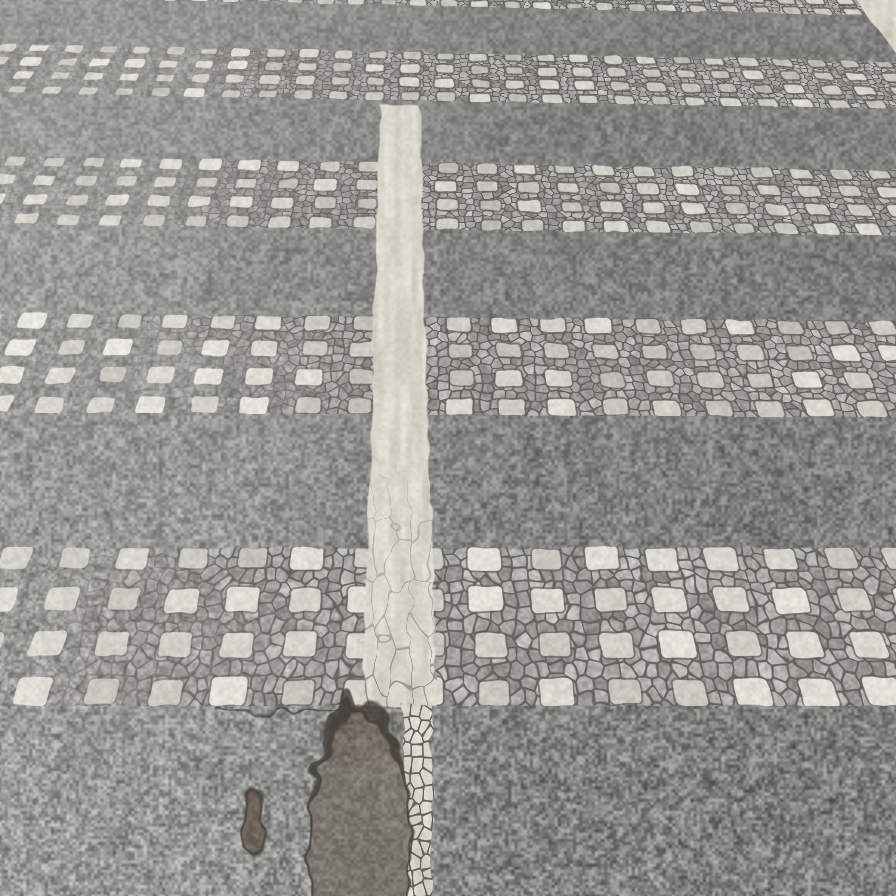
A WebGL 1 fragment shader for this texture:

```glsl
precision highp float;
uniform vec2 u_resolution;

// Perspective, with y measured downward from the top edge
const float HORIZON = 0.711;
const float VANISH_X = 0.482;
const float COLUMN_SCALE = 0.0493;
const float NEAR_DEPTH = 0.667;
const float BAND_PERIOD = 0.1866;
const float BAND_TILT = 0.022;
// Paved bands
const float ROW_PITCH = 0.135;
const float ROWS_PER_BAND = 3.55;
const vec2 BLOCK_HALF = vec2(0.255, 0.27);
const vec2 RUBBLE_DENSITY = vec2(4.6, 3.3);
// Centre stripe
const float STRIPE_X = 0.446;
const float STRIPE_TOP = 0.117;
const float STRIPE_END = 0.788;
// Colours
const vec3 ASPHALT_PALE = vec3(0.60, 0.60, 0.595);
const vec3 ASPHALT_DARK = vec3(0.50, 0.50, 0.495);
const vec3 STONE = vec3(0.67, 0.66, 0.645);
const vec3 JOINT = vec3(0.38, 0.37, 0.36);
const vec3 BLOCK = vec3(0.85, 0.84, 0.81);
const vec3 PAINT = vec3(0.85, 0.835, 0.795);
const vec3 HOLE = vec3(0.47, 0.45, 0.42);
const vec3 SOIL = vec3(0.43, 0.39, 0.35);
const vec3 RIM = vec3(0.25, 0.23, 0.21);

float hash(vec2 p) {
  vec3 q = fract(vec3(p.xyx) * 0.1031);
  q += dot(q, q.yzx + 33.33);
  return fract((q.x + q.y) * q.z);
}

float noise(vec2 p) {
  vec2 i = floor(p), f = fract(p);
  f = f * f * (3.0 - 2.0 * f);
  return mix(mix(hash(i), hash(i + vec2(1, 0)), f.x),
             mix(hash(i + vec2(0, 1)), hash(i + 1.0), f.x), f.y);
}

// x: gap between the two nearest cell centres, y: random value of the cell
vec2 cells(vec2 p) {
  vec2 i = floor(p);
  float first = 9.0, second = 9.0, id = 0.0;
  for (int y = -1; y <= 1; y++) {
    for (int x = -1; x <= 1; x++) {
      vec2 c = i + vec2(x, y);
      vec2 site = c + 0.15 + 0.7 * vec2(hash(c), hash(c + 57.3));
      float d = distance(p, site);
      if (d < first) { second = first; first = d; id = hash(c + 19.7); }
      else second = min(second, d);
    }
  }
  return vec2(second - first, id);
}

float fill(float d, float aa) { return 1.0 - smoothstep(-aa, aa, d); }

float ellipse(vec2 p, vec2 r) { return (length(p / r) - 1.0) * r.x; }

void main() {
  vec2 p = gl_FragCoord.xy / u_resolution;
  p.y = 1.0 - p.y;
  float aa = 0.8 / min(u_resolution.x, u_resolution.y);
  float rough = noise(p * 70.0) - 0.5;
  float patches = noise(p * 7.0) - 0.5;
  float grain = noise(p * 290.0) * 0.6 + noise(p * 150.0 + 31.0) * 0.4 - 0.5;

  // Asphalt, paler to the left
  vec3 color = mix(ASPHALT_PALE, ASPHALT_DARK, smoothstep(0.1, 0.75, p.x + patches * 0.3));
  color += grain * mix(0.22, 0.46, p.y) + patches * 0.03;

  // Ground coordinates
  float tilt = BAND_TILT * p.x * clamp(1.0 - p.y / 0.62, 0.0, 1.0);
  float depth = p.y - tilt + HORIZON;
  float along = (1.0 / depth - NEAR_DEPTH) / BAND_PERIOD;
  float band = floor(along);
  float row = fract(along) / ROW_PITCH;
  float phase = 0.92 - 0.45 * band + 0.09 * band * band;
  float column = (p.x - VANISH_X) / (COLUMN_SCALE * depth) - phase;
  vec2 unit = vec2(COLUMN_SCALE * depth, ROW_PITCH * BAND_PERIOD * depth * depth);

  // Cracked stones between the blocks, denser to the right
  vec2 ground = vec2(column, row + band * 11.0);
  vec2 rubble = cells(ground * RUBBLE_DENSITY + rough * 0.35);
  float edge = 0.15 + 0.13 * min(band, 2.0);
  float wear = smoothstep(-0.2, 0.2, p.x - edge + patches * 0.3);
  float bandEdge = (abs(row - ROWS_PER_BAND * 0.5) - ROWS_PER_BAND * 0.5) * unit.y;
  float inBand = fill(bandEdge + rough * 0.004, aa * 1.5);
  vec3 stones = STONE + (rubble.y - 0.5) * 0.22 + grain * 0.2;
  stones = mix(JOINT, stones, smoothstep(0.03, 0.24, rubble.x));
  color = mix(color, stones, inBand * (0.15 + 0.75 * wear));

  // Pale blocks, each with its own size, shift and tone
  vec2 id = vec2(floor(column + 0.5), floor(row + 0.22));
  float vary = hash(id + band * 23.0 + 80.0);
  vec2 local = vec2(column - id.x, row - id.y - 0.28);
  local += (vec2(vary, hash(id + band * 41.0 + 140.0)) - 0.5) * vec2(0.08, 0.06);
  vec2 corner = (abs(local) - BLOCK_HALF * (0.9 + 0.18 * vary)) * unit;
  float round = 0.07 * unit.x;
  float block = length(max(corner + round, 0.0)) + min(max(corner.x, corner.y) + round, 0.0) - round;
  block += rough * 0.0025;
  color = mix(color, JOINT, inBand * wear * 0.7 * fill(abs(block - 0.001) - 0.0012, aa));
  vec3 face = BLOCK + (vary - 0.5) * 0.13 - 0.06 * wear * (1.0 - p.y) + grain * 0.12;
  color = mix(color, face, inBand * fill(block, aa));

  // Centre stripe, cracked toward its near end, and a broken remnant
  float halfWidth = 0.018 + 0.03 * p.y;
  float stripe = max(abs(p.x - STRIPE_X) - halfWidth, abs(p.y - 0.5 * (STRIPE_TOP + STRIPE_END)) - 0.5 * (STRIPE_END - STRIPE_TOP));
  vec2 split = cells(p * vec2(48.0, 17.0) + rough * 0.5);
  vec3 paint = PAINT + (noise(p * vec2(160.0, 22.0)) - 0.5) * 0.09 + grain * 0.08;
  float cracked = smoothstep(0.48, 0.76, p.y + patches * 0.1);
  vec3 oldPaint = mix(paint, JOINT, 0.55 * cracked * fill(split.x - 0.045, 0.035));
  color = mix(color, oldPaint, fill(stripe + rough * 0.005, aa * 1.5));
  vec2 chips = cells(p * vec2(85.0, 65.0));
  float remnant = max(abs(p.x - 0.466) - 0.016, STRIPE_END - p.y) + rough * 0.008;
  color = mix(color, mix(JOINT, paint, smoothstep(0.04, 0.2, chips.x)), fill(remnant, aa));

  // Edge line in the far right corner
  color = mix(color, paint, fill(0.8 * (0.955 + 0.75 * p.y - p.x) + rough * 0.003, aa));

  // Crack and potholes with dark rims
  float crack = max(abs(p.y - 0.793 - rough * 0.016) - 0.0015, abs(p.x - 0.32) - 0.08);
  color = mix(color, RIM, 0.65 * fill(crack, aa * 1.5));
  float hole = ellipse(p - vec2(0.402, 0.95), vec2(0.058, 0.162)) + rough * 0.012;
  float pit = ellipse(p - vec2(0.283, 0.918), vec2(0.012, 0.043)) + rough * 0.01;
  vec3 bed = mix(SOIL, HOLE, smoothstep(0.79, 0.88, p.y)) + grain * 0.2 + patches * 0.05;
  color = mix(color, bed, fill(hole, aa));
  color = mix(color, SOIL + grain * 0.15, fill(pit, aa));
  float rim = min(abs(hole) - mix(0.004, 0.0015, smoothstep(0.8, 0.92, p.y)), abs(pit) - 0.001);
  color = mix(color, RIM, 0.8 * fill(rim, aa * 1.5));

  gl_FragColor = vec4(clamp(color, 0.0, 1.0), 1.0);
}
```
